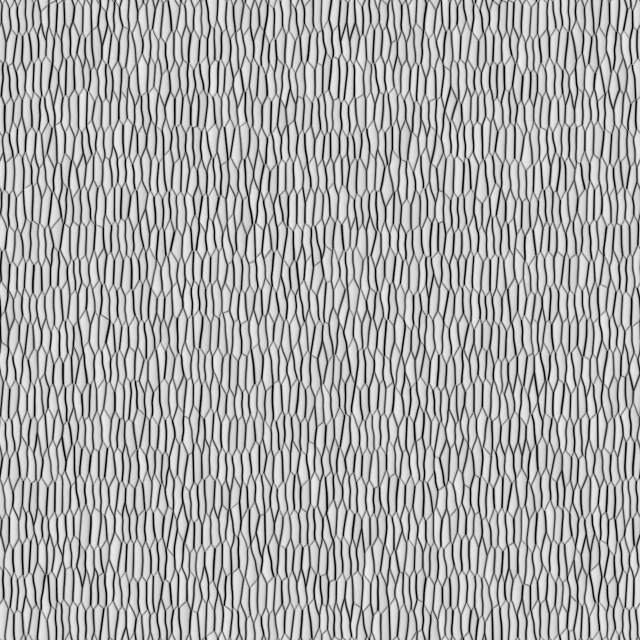
This texture is drawn by a Shadertoy shader. Its source:

```glsl
// Pale, slender scales packed in staggered rows, parted by dark upright grooves.
// A jittered Voronoi grid stretched upright and slightly bent: grooves are shaded by
// the distance to each border, deep on the long sides and faint at the pointed ends.

const vec2 GRID = vec2(80.0, 20.0); // scales across and up; even rows keep the stagger tiling
const float TAU = 6.2831853;

vec3 hash32(vec2 p) {
    vec3 q = fract(p.xyx * vec3(0.1031, 0.1030, 0.0973));
    q += dot(q, q.yxz + 33.33);
    return fract((q.xxy + q.yzz) * q.zyx);
}

// Random values of a cell, wrapped at the canvas edges
vec3 cellRandom(vec2 cell) {
    return hash32(mod(cell, GRID) + 7.0);
}

// Centre of the scale that belongs to a cell; every other row is shifted by half
vec2 scaleCentre(vec2 cell) {
    vec2 jitter = (cellRandom(cell).xy - 0.5) * vec2(0.44, 0.66);
    return cell + vec2(0.25 + 0.5 * mod(cell.y, 2.0), 0.5) + jitter;
}

// Slight sideways bend of the long sides, in scale widths, with whole waves per canvas
float bend(vec2 uv) {
    float wide = sin(TAU * (9.0 * uv.y + 7.0 * uv.x));
    return 0.08 * wide + 0.05 * sin(TAU * (17.0 * uv.y - 13.0 * uv.x) + 2.0 * wide);
}

float scales(vec2 uv) {
    vec2 p = uv * GRID;
    p.x += bend(uv);
    vec2 base = floor(p);

    // Nearest scale
    vec2 home = base;
    vec2 toHome = vec2(0.0);
    float nearest = 1e5;
    for (int y = -1; y <= 1; y++)
    for (int x = -1; x <= 1; x++) {
        vec2 cell = base + vec2(x, y);
        vec2 d = scaleCentre(cell) - p;
        if (dot(d, d) < nearest) {
            nearest = dot(d, d);
            toHome = d;
            home = cell;
        }
    }

    // Deepest groove among the borders with the neighbours
    float homeRandom = cellRandom(home).z;
    float groove = 0.0;
    for (int y = -2; y <= 2; y++)
    for (int x = -2; x <= 2; x++) {
        if (x == 0 && y == 0) continue;
        vec2 cell = home + vec2(x, y);
        vec2 toOther = scaleCentre(cell) - p;
        vec2 across = toOther - toHome;

        // Border distance in half scale widths, measured on the unstretched canvas
        vec2 slope = vec2(across.x, across.y * GRID.y / GRID.x);
        float dist = dot(toHome + toOther, across) / max(length(slope), 0.001);

        float upright = smoothstep(0.3, 0.9, abs(across.x) / max(length(across), 0.001));
        float depth = mix(0.45, 1.08, upright);
        depth *= mix(0.6, 1.0, sqrt(fract(homeRandom + cellRandom(cell).z)));
        float steepness = mix(9.0, 7.0, upright);
        groove = max(groove, depth * exp(-steepness * max(dist - 0.09, 0.0)));
    }

    // Face tone differs by scale and falls off to the right
    float face = 0.865 + 0.05 * (homeRandom - 0.5) + 0.05 * clamp(2.5 * toHome.x, -1.0, 1.0);
    return face - 0.84 * groove;
}

void mainImage(out vec4 fragColor, in vec2 fragCoord) {
    // Four samples per pixel smooth the borders
    float tone = 0.0;
    for (int i = 0; i < 4; i++) {
        vec2 offset = vec2(i % 2, i / 2) * 0.5 - 0.25;
        tone += 0.25 * scales((fragCoord + offset) / iResolution.xy);
    }
    fragColor = vec4(vec3(clamp(tone, 0.03, 1.0)), 1.0);
}
```
